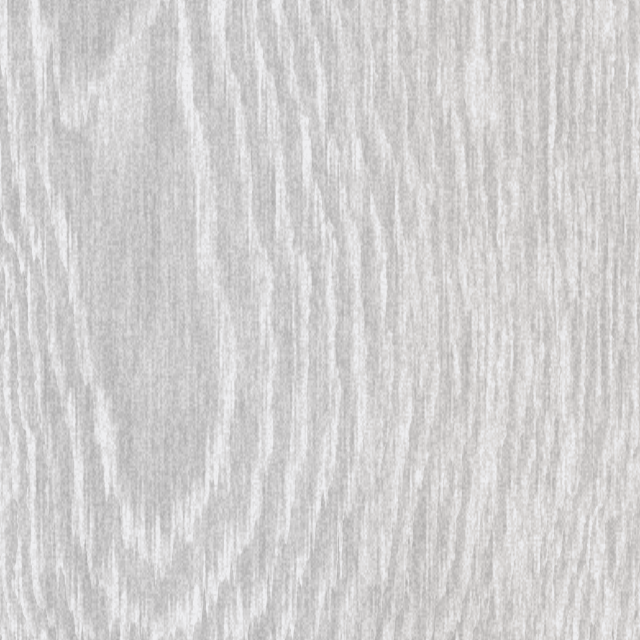
This texture is drawn by a WebGL 1 fragment shader. Its source:

```glsl
precision highp float;
// Pale whitewashed oak: cathedral growth rings around a heart at the left,
// passing into tight upright strands at the right. Rings are contours of a
// bent pointed field, feathered by column jitter, fibres and pores.
uniform vec2 u_resolution;

const vec2  HEART = vec2(0.25, 0.42);      // widest point of the heart
const float TIP_SQUASH = 0.44;             // smaller gives longer ring tips
const float TIP_POWER = 1.55;              // 2 is round, 1 is a straight V
const float LEAN = 0.09;                   // leftward drift toward the top
const vec2  NOTCH = vec2(0.125, 0.81);     // tip of the small upper heart
const float NOTCH_SLOPE = 1.6;
const float WOOD_LEFT = 0.773;
const float WOOD_RIGHT = 0.782;
const float RING_LEFT = 0.115;             // strength of the pale rings
const float RING_RIGHT = 0.095;
const float FIBRE = 0.115;
const float PORE = 0.150;
const vec3  COOL_TINT = vec3(1.0, 1.0, 1.008);
const vec3  WARM_TINT = vec3(1.012, 1.0, 0.993);

float hash(vec2 p) {
  vec3 q = fract(vec3(p.xyx) * 0.1031);
  q += dot(q, q.yzx + 33.33);
  return fract((q.x + q.y) * q.z);
}

// Smooth cell noise in 0..1
float noise(vec2 p) {
  vec2 i = floor(p), f = fract(p);
  f = f * f * (3.0 - 2.0 * f);
  return mix(mix(hash(i), hash(i + vec2(1.0, 0.0)), f.x),
             mix(hash(i + vec2(0.0, 1.0)), hash(i + 1.0), f.x), f.y);
}

// Slow sideways wander from layered sines
float wander(vec2 p) {
  return 0.008 * sin(p.y * 9.0 + p.x * 7.0 + 1.0)
       + 0.005 * sin(p.y * 21.0 - p.x * 15.0)
       + 0.002 * sin(p.y * 47.0 + p.x * 31.0 + 2.0);
}

// Vertical displacement that differs per fibre and frays slanted edges
float fray(vec2 p) {
  return 0.045 * (noise(vec2(p.x * 50.0, p.y * 5.0)) - 0.5)
       + 0.065 * (noise(vec2(p.x * 210.0, p.y * 12.0 + 40.0)) - 0.5);
}

// Ring count outward from the heart; whole numbers are ring edges
float ringCount(vec2 p) {
  float drift = LEAN * smoothstep(0.35, 1.0, p.y)
              * (1.0 - smoothstep(0.45, 0.9, p.x));
  float dx = p.x + drift - HEART.x;
  if (dx < 0.0) dx = dx * (0.85 - 2.0 * dx);
  float dy = max(HEART.y - p.y, 0.0) * TIP_SQUASH;
  float r = pow(pow(abs(dx) + 0.0001, TIP_POWER) + pow(dy + 0.0001, TIP_POWER),
                1.0 / TIP_POWER);
  return 6.0 * r + 30.0 * r * r - 0.22;
}

// Pale ring: feathered inside, crisp outside
float ringProfile(float n, float feather, float streak) {
  float t = fract(n);
  float rise = smoothstep(1.0 - feather, 0.93, t + 0.35 * streak * t);
  float tail = 1.0 - smoothstep(0.0, 0.12, t);
  float band = t < 0.5 ? tail : rise;
  return band * smoothstep(0.5, 0.85, n);
}

// Small V-shaped heart at the top, with a pale drip below its right arm
float notchGlow(vec2 p) {
  float e = p.y - NOTCH.y - NOTCH_SLOPE * abs(p.x - NOTCH.x);
  float rim = smoothstep(-0.02, 0.005, e) * (1.0 - smoothstep(0.0, 0.09, e));
  float drip = smoothstep(0.12, 0.17, p.x) * (1.0 - smoothstep(0.2, 0.25, p.x))
             * smoothstep(0.66, 0.86, p.y) * (1.0 - smoothstep(-0.04, 0.06, e));
  float inTop = smoothstep(0.04, 0.07, p.x) * (1.0 - smoothstep(0.25, 0.28, p.x));
  return max(rim * inTop, 0.75 * drip);
}

void main() {
  vec2 uv = gl_FragCoord.xy / u_resolution;
  float upright = smoothstep(0.42, 0.75, uv.x);

  // Bend and fray the coordinates before reading the rings
  vec2 bent = uv;
  bent.x += wander(uv) * mix(1.0, 0.4, upright);
  bent.x += 0.005 * (noise(uv * vec2(45.0, 28.0)) - 0.5);
  bent.x += 0.006 * (noise(uv * vec2(220.0, 90.0)) - 0.5);
  bent.y += fray(uv);

  // Upright fibres, short pores and broad tonal clouds
  float fibre = 0.65 * noise(vec2(uv.x * 310.0, uv.y * 16.0))
              + 0.35 * noise(vec2(uv.x * 150.0, uv.y * 7.0 + 70.0)) - 0.5;
  float pore = 0.65 * noise(uv * vec2(390.0, 270.0))
             + 0.35 * noise(uv * vec2(260.0, 100.0) + 17.0) - 0.5;
  float cloud = noise(uv * vec2(9.0, 3.0) + 5.0) - 0.5;

  float n = ringCount(bent);
  float ring = ringProfile(n, mix(0.55, 0.6, upright), 2.0 * fibre);
  float patchy = noise(vec2(uv.x * 90.0, uv.y * 9.0 + 9.0));
  ring *= mix(0.75, 0.3, upright) + mix(0.4, 0.8, upright) * patchy;
  ring = max(ring, notchGlow(bent));

  // Thin broken strands that follow the rings and take over at the right
  float strand = noise(vec2(n * 2.6, uv.y * 7.0 + 3.0));
  strand += 0.35 * (noise(uv * vec2(190.0, 55.0)) - 0.5);
  ring = max(ring, smoothstep(0.48, 0.8, strand) * mix(0.2, 0.95, upright));

  float light = mix(WOOD_LEFT, WOOD_RIGHT, upright)
              + mix(RING_LEFT, RING_RIGHT, upright) * ring
              + FIBRE * fibre + PORE * pore + 0.025 * cloud;
  light = min(light, 0.935);

  float warmth = mix(0.45, 1.0, upright) * (1.0 - smoothstep(0.84, 0.92, light));
  gl_FragColor = vec4(light * mix(COOL_TINT, WARM_TINT, warmth), 1.0);
}
```
